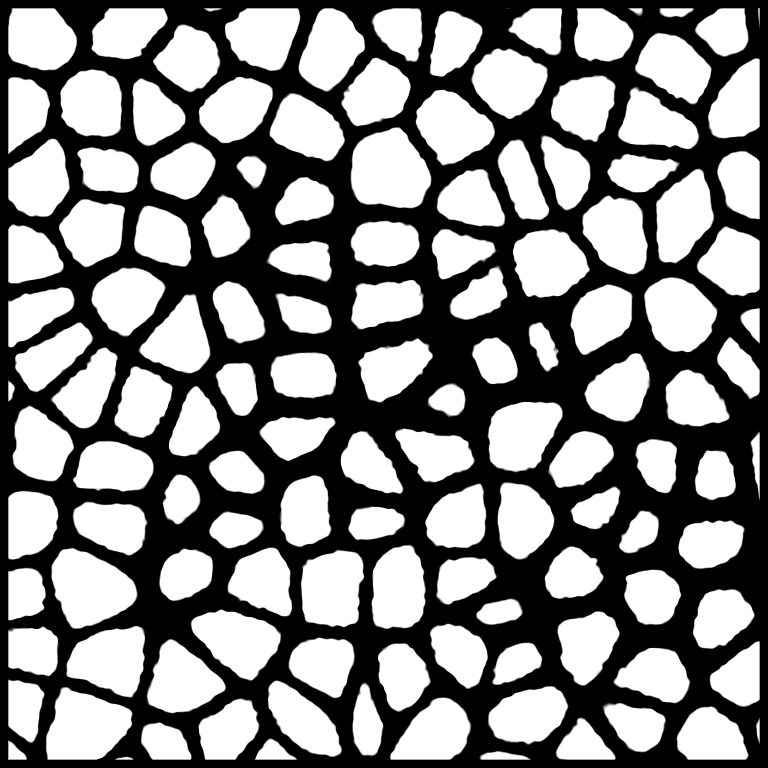
This pattern is drawn by a three.js fragment shader. Its source:

```glsl
// White rounded irregular cells with rough rims, split by a black web inside a thin black frame.
varying vec2 vUv;

const vec3 WALL_COLOR = vec3(0.0);
const vec3 CELL_COLOR = vec3(1.0);
const float CELLS = 11.0;         // cells across the canvas
const float JITTER = 0.9;         // irregularity of the cell centres
const float WALL_HALF = 0.0080;   // half width of the thin walls
const float WALL_SWELL = 0.0060;  // extra half width in the dark patches
const float SHARP_MIN = 9.0;      // corner sharpness of the roundest cells
const float SHARP_MAX = 20.0;     // corner sharpness of the most angular cells
const float FINE_FREQ = 125.0;
const float FINE_ROUGH = 0.0052;
const float COARSE_FREQ = 42.0;
const float COARSE_ROUGH = 0.0050;
const float FRAME = 0.0108;
const float SOFTNESS = 0.0012;    // half width of the smoothed edge

float hash(vec2 p) {
  return fract(sin(dot(p, vec2(127.1, 311.7))) * 43758.5453);
}

vec2 hash2(vec2 p) {
  return vec2(hash(p), hash(p + vec2(37.3, 91.7)));
}

float noise(vec2 p) {
  vec2 i = floor(p);
  vec2 f = fract(p);
  f = f * f * (3.0 - 2.0 * f);
  float low = mix(hash(i), hash(i + vec2(1.0, 0.0)), f.x);
  float high = mix(hash(i + vec2(0.0, 1.0)), hash(i + vec2(1.0, 1.0)), f.x);
  return mix(low, high, f.y);
}

vec2 cellCentre(vec2 id) {
  return id + 0.5 + JITTER * (hash2(id) - 0.5);
}

// Distance to the cell's wall axis, in canvas units, with corners rounded by a smooth minimum.
float wallDistance(vec2 uv) {
  vec2 p = uv * CELLS;
  vec2 base = floor(p);
  vec2 nearestId = base;
  vec2 toNearest = vec2(0.0);
  float nearest = 100.0;

  // Find the owning cell
  for (int y = -2; y <= 2; y++) {
    for (int x = -2; x <= 2; x++) {
      vec2 id = base + vec2(float(x), float(y));
      vec2 r = cellCentre(id) - p;
      float d = dot(r, r);
      if (d < nearest) {
        nearest = d;
        nearestId = id;
        toNearest = r;
      }
    }
  }

  // Blend the distances to all bisectors around it
  float sharpness = mix(SHARP_MIN, SHARP_MAX, hash(nearestId + 17.0));
  float sum = 0.0;
  for (int y = -2; y <= 2; y++) {
    for (int x = -2; x <= 2; x++) {
      if (x == 0 && y == 0) continue;
      vec2 r = cellCentre(nearestId + vec2(float(x), float(y))) - p;
      float d = dot(0.5 * (toNearest + r), normalize(r - toNearest));
      sum += exp(-sharpness * d);
    }
  }
  return -log(sum) / (sharpness * CELLS);
}

void main() {
  // Walls thicken in scattered patches
  float patchMask = smoothstep(0.5, 0.85, noise(vUv * 6.0 + 3.7));
  float halfWidth = WALL_HALF + WALL_SWELL * patchMask;

  // Ragged rims, rougher in some places than in others
  float raggedness = mix(0.35, 1.0, noise(vUv * 15.0 + 8.1));
  float rough = FINE_ROUGH * raggedness * (noise(vUv * FINE_FREQ) - 0.5)
              + COARSE_ROUGH * (noise(vUv * COARSE_FREQ + 5.3) - 0.5);

  float inside = wallDistance(vUv) - halfWidth + rough;
  float cell = smoothstep(-SOFTNESS, SOFTNESS, inside);

  // Straight frame around the canvas
  vec2 edge = min(vUv, 1.0 - vUv);
  cell *= smoothstep(-SOFTNESS, SOFTNESS, min(edge.x, edge.y) - FRAME);

  gl_FragColor = vec4(mix(WALL_COLOR, CELL_COLOR, cell), 1.0);
}
```
